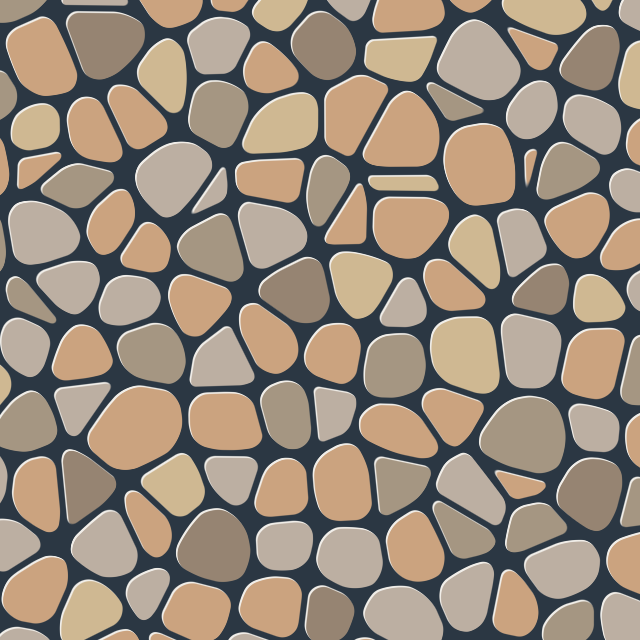
A Shadertoy shader for this texture:

```glsl
// Draws a wall of rounded, irregular flat stones set in dark mortar, each with a pale rim at its upper left.

// Three random values per grid cell
vec3 hash3(vec2 cell) {
    vec3 q = fract(vec3(cell.xyx) * vec3(0.1031, 0.1030, 0.0973));
    q += dot(q, q.yxz + 33.33);
    return fract((q.xxy + q.yzz) * q.zyx);
}

// Stone centre in xy, size weight in z
vec3 stoneSite(vec2 cell) {
    vec3 h = hash3(cell + 17.0);
    return vec3(cell + 0.5 + 0.86 * (h.xy - 0.5), 0.33 * h.z);
}

// Power distance: heavier stones claim more room
float power(vec2 p, vec3 site) {
    vec2 d = p - site.xy;
    return dot(d, d) - site.z;
}

// Signed distance from p to the straight border between two stones
float borderDistance(vec2 p, vec3 own, vec3 other) {
    return 0.5 * (power(p, other) - power(p, own)) / max(distance(own.xy, other.xy), 0.01);
}

// Cell of the stone that owns p
vec2 owningCell(vec2 p) {
    vec2 base = floor(p), owner = base;
    float best = 1e5;
    for (int y = -2; y <= 2; y++)
    for (int x = -2; x <= 2; x++) {
        vec2 cell = base + vec2(x, y);
        float d = power(p, stoneSite(cell));
        if (d < best) {
            best = d;
            owner = cell;
        }
    }
    return owner;
}

// Corner rounding, smaller for narrow stones
float cornerReach(vec2 cell, vec3 own) {
    float nearest = 1.0;
    for (int y = -2; y <= 2; y++)
    for (int x = -2; x <= 2; x++) {
        if (x == 0 && y == 0) continue;
        nearest = min(nearest, borderDistance(own.xy, own, stoneSite(cell + vec2(x, y))));
    }
    return clamp(0.95 * nearest, 0.16, 0.32);
}

vec3 stoneColor(vec2 cell) {
    // Lattice sequence spreads the colours evenly, the hash breaks up its pattern
    float pick = fract(dot(cell, vec2(0.7549, 0.5698)) + 0.2 * hash3(cell + 91.0).x);
    if (pick < 0.40) return vec3(0.797, 0.640, 0.498); // tan
    if (pick < 0.66) return vec3(0.738, 0.686, 0.637); // pale grey
    if (pick < 0.79) return vec3(0.812, 0.722, 0.573); // sand
    if (pick < 0.92) return vec3(0.647, 0.588, 0.510); // taupe
    return vec3(0.588, 0.518, 0.447);                  // brown
}

void mainImage(out vec4 fragColor, in vec2 fragCoord) {
    float stonesAcross = 10.4;
    vec2 p = fragCoord / iResolution.y * stonesAcross;
    float pixel = stonesAcross / iResolution.y;

    vec2 cell = owningCell(p);
    vec3 own = stoneSite(cell);
    float reach = cornerReach(cell, own);

    // Rounded outline of the stone, and of its face shifted to the lower right
    vec2 facePoint = p + vec2(-0.025, 0.027);
    float outlineSum = 0.0, faceSum = 0.0;
    for (int y = -3; y <= 3; y++)
    for (int x = -3; x <= 3; x++) {
        if (x == 0 && y == 0) continue;
        vec3 other = stoneSite(cell + vec2(x, y));
        float outlineBite = max(reach - borderDistance(p, own, other), 0.0);
        float faceBite = max(reach - borderDistance(facePoint, own, other), 0.0);
        outlineSum += outlineBite * outlineBite;
        faceSum += faceBite * faceBite;
    }
    float halfGap = 0.049;
    float outline = reach - sqrt(outlineSum) - halfGap;
    float face = reach - sqrt(faceSum) - halfGap;

    // Mortar, then pale rim, then stone face
    vec3 mortar = vec3(0.168, 0.216, 0.262);
    vec3 rim = vec3(0.945, 0.935, 0.915);
    vec3 stone = mix(rim, stoneColor(cell), smoothstep(-0.8 * pixel, 0.8 * pixel, face));
    vec3 color = mix(mortar, stone, smoothstep(-0.8 * pixel, 0.8 * pixel, outline));
    fragColor = vec4(color, 1.0);
}
```
